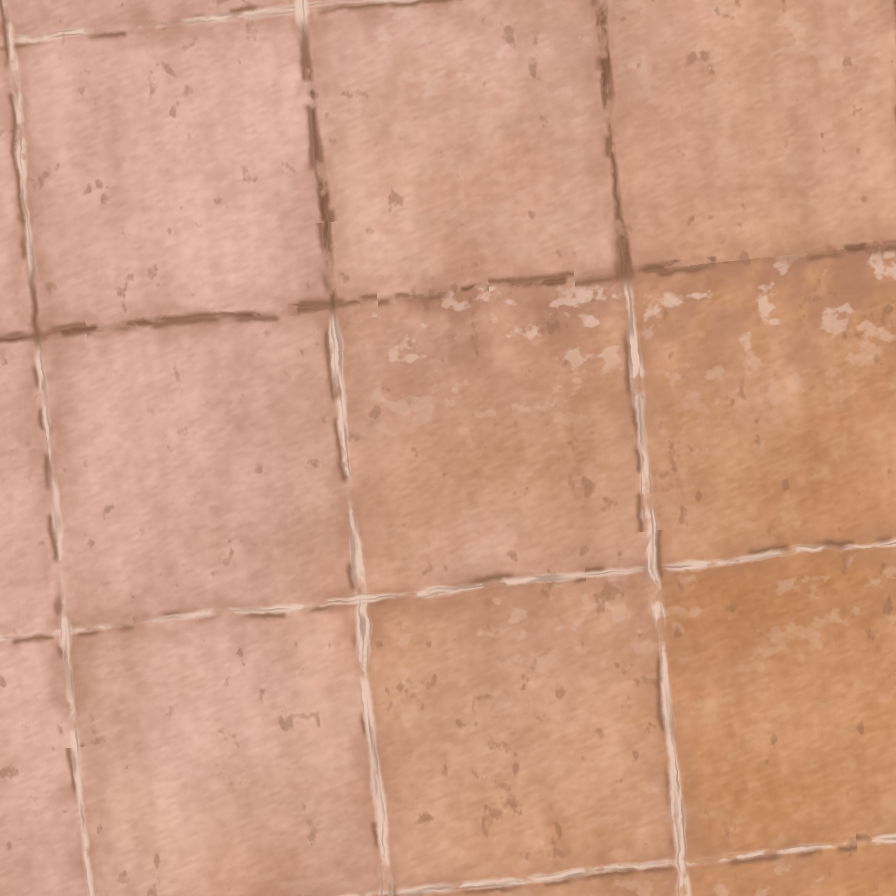
Reproduce this texture procedurally as a WebGL 1 fragment shader.

```glsl
precision highp float;
// Worn terracotta floor: about three by three square tiles on a slightly turned grid.
// Tile tint drifts from pink to ochre; noise adds firing streaks, stains and flecks,
// and ragged joints that change between pale mortar and dark, dirt-filled gaps.

uniform vec2 u_resolution;

#define GRID_ORIGIN vec2(0.401, 0.332)
#define JOINT_WIDTH 0.015
#define JOINT_WOBBLE 0.016
#define GRAIN 0.046
#define STREAKS 0.095
#define CLOUDS 0.115
#define PINK_CLAY vec3(0.848, 0.670, 0.598)
#define OCHRE_CLAY vec3(0.790, 0.558, 0.385)
#define STAIN vec3(0.670, 0.480, 0.385)
#define MORTAR vec3(0.920, 0.790, 0.715)
#define GAP_DIRT vec3(0.540, 0.385, 0.295)

float hash(vec2 p) {
  return fract(sin(dot(p, vec2(127.1, 311.7))) * 43758.5453);
}

float noise(vec2 p) {
  vec2 i = floor(p), f = fract(p);
  f = f * f * (3.0 - 2.0 * f);
  return mix(mix(hash(i), hash(i + vec2(1.0, 0.0)), f.x),
             mix(hash(i + vec2(0.0, 1.0)), hash(i + vec2(1.0, 1.0)), f.x), f.y);
}

// Layered noise, turned at each octave to hide the lattice
float fbm(vec2 p) {
  float sum = 0.0, gain = 0.533;
  for (int i = 0; i < 4; i++) {
    sum += gain * noise(p);
    p = mat2(1.6, 1.2, -1.2, 1.6) * p + 17.3;
    gain *= 0.5;
  }
  return sum;
}

float bell(float d, float radius) {
  return exp(-d * d / (radius * radius));
}

// Paints one joint: dusty halo, broken dark edges, then a ragged stranded core.
vec3 drawJoint(vec3 color, float d, float along, float line, float width, float dark,
               float fill, float pixel) {
  float seed = line * 13.0 + 40.0;
  d += JOINT_WOBBLE * (noise(vec2(along * 4.0, seed)) - 0.5);
  d += JOINT_WOBBLE * (fbm(vec2(along * 22.0, d * 30.0 + seed)) - 0.5);
  float halo = bell(d, 0.07) * smoothstep(0.25, 0.75, fbm(vec2(along * 9.0, d * 14.0 + seed)));
  color = mix(color, STAIN, halo * 0.55);

  float halfWidth = width * mix(0.4, 1.3, noise(vec2(along * 8.0, seed + 5.0)));
  float side = noise(vec2(along * 3.0, seed + 11.0)) < 0.3 ? -1.0 : 1.0;
  float edge = bell(d + side * (halfWidth + 0.006), 0.011);
  edge *= smoothstep(0.3, 0.65, noise(vec2(along * 14.0, seed + 9.0)));
  color = mix(color, GAP_DIRT, edge * 0.8);

  float soft = 0.005 + pixel;
  float core = 1.0 - smoothstep(halfWidth - soft, halfWidth + soft, abs(d));
  float gaps = fbm(vec2(along * 13.0, seed + d * 20.0));
  core *= mix(0.2, 1.0, smoothstep(0.62 - fill * 0.4, 0.8 - fill * 0.4, gaps));
  float strand = noise(vec2(along * 11.0, d * 130.0 + seed));
  vec3 mortar = mix(MORTAR, vec3(0.71, 0.60, 0.54), smoothstep(0.4, 0.95, strand));
  return mix(color, mix(mortar, GAP_DIRT + 0.12 * (strand - 0.5), dark), core * 0.92);
}

void main() {
  vec2 uv = gl_FragCoord.xy / u_resolution;
  float pixel = 4.0 / min(u_resolution.x, u_resolution.y);

  // Grid coordinates: one unit per tile
  vec2 q = uv - GRID_ORIGIN;
  vec2 g = vec2(3.018 * q.x + 0.284 * q.y, 3.009 * q.y - 0.321 * q.x);
  vec2 tile = floor(g), cell = g - tile;
  vec2 line = floor(g + 0.5), offset = g - line;
  float tileRandom = hash(tile + 31.0);

  // Clay tint, partly per tile and partly drifting over the floor
  vec2 drift = mix(g - 0.5, tile, 0.6);
  float warmth = 0.33 + 0.29 * drift.x - 0.20 * drift.y;
  warmth += 0.10 * (tileRandom - 0.5) + 0.5 * (fbm(g * 2.2 + 5.0) - 0.5);
  vec3 color = mix(PINK_CLAY, OCHRE_CLAY, clamp(warmth, 0.0, 1.0));
  color -= 0.035 * bell(length(drift - vec2(0.1, -0.5)), 0.9);

  // Cloudy firing marks, lengthwise streaks and fine slanted grain
  vec2 local = g + tileRandom * 9.0;
  color += CLOUDS * (fbm(local * 3.0) - 0.48);
  color += STREAKS * (fbm(local * vec2(13.0, 4.0) + 8.0) - 0.5);
  vec2 slant = vec2(uv.x + 0.4 * uv.y, uv.y - 0.4 * uv.x);
  color += GRAIN * (noise(slant * vec2(90.0, 230.0)) - 0.5);
  color += 1.4 * GRAIN * (fbm(g * 34.0) - 0.5);

  // Stained upper edges with chipped pale flecks, strongest in the middle row
  float rough = fbm(g * 9.0 + 21.0);
  float stained = smoothstep(0.4, 1.0, cell.y) * smoothstep(-0.1, 0.3, g.x);
  stained *= 1.0 - 0.65 * min(abs(tile.y), 1.0);
  color = mix(color, STAIN, stained * smoothstep(0.25, 0.7, rough) * 0.75);
  float fleck = smoothstep(0.60, 0.74, fbm(g * vec2(15.0, 19.0) + 4.0));
  color = mix(color, MORTAR, fleck * (0.12 + 0.6 * stained));
  float pit = smoothstep(0.70, 0.82, fbm(g * vec2(17.0, 13.0) + 60.0));
  color = mix(color, GAP_DIRT, pit * 0.4);

  // Joints: dark along the upper row, pale elsewhere
  float darkRow = step(0.5, line.y) * step(line.y, 1.5);
  float faint = darkRow * smoothstep(0.0, 0.3, g.x);
  float fill = 0.75 - 0.5 * faint - 0.25 * (1.0 - darkRow) * smoothstep(0.0, -0.5, g.x);
  color = drawJoint(color, offset.y, g.x, line.y + 20.0, JOINT_WIDTH * 0.95, darkRow, fill, pixel);
  float darkEnd = mix(1.22, 1.95, smoothstep(-0.9, -0.1, g.x));
  float dark = smoothstep(0.92, 1.0, g.y) * (1.0 - smoothstep(darkEnd - 0.08, darkEnd + 0.04, g.y));
  float width = JOINT_WIDTH * (1.0 + 0.3 * step(-0.5, line.x));
  color = drawJoint(color, offset.x, g.y, line.x, width, dark, 0.85, pixel);

  gl_FragColor = vec4(clamp(color, 0.0, 1.0), 1.0);
}
```
